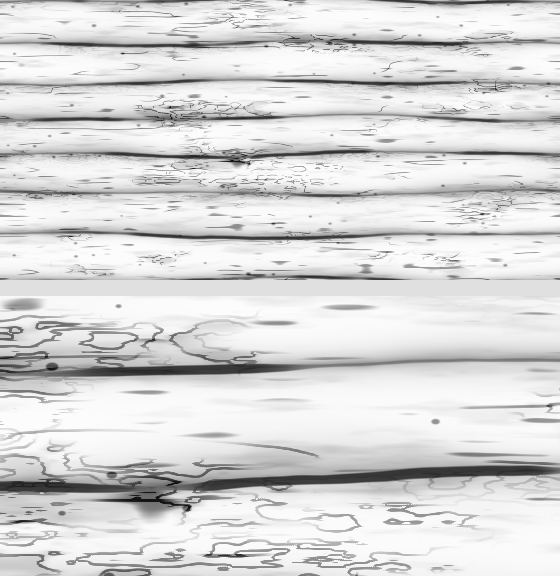
Top: the whole. Bottom: its middle third, enlarged.
Reproduce this texture map procedurally as a Shadertoy shader.

```glsl
// Seven stacked logs under weathered white paint, tiling on both axes.
// Wavy seams give each log its shading; wrapped noise adds dark gaps,
// peeling flakes, hairline cracks, pits and grain.

#define LOGS 7.0
#define SEAM_WAVE 0.0065
#define SEAM_ROUGH 0.012
#define GAP_WIDTH 0.0042
#define UNDER_REACH 0.017
#define UNDER_DARK 0.44
#define TOP_REACH 0.015
#define TOP_DARK 0.30
#define LINE_WIDTH 0.0016
#define FLAKE_DARK 0.40
#define CRACK_DARK 0.38
#define PAINT 0.99

const float TAU = 6.2831853;

float hash(vec2 p) {
    vec3 q = fract(vec3(p.xyx) * 0.1031);
    q += dot(q, q.yzx + 33.33);
    return fract((q.x + q.y) * q.z);
}

vec2 wrap(vec2 cell, vec2 cells) {
    return cell - cells * floor((cell + 0.5) / cells);
}

// Value noise that repeats over the unit square
float noise(vec2 uv, vec2 cells, float seed) {
    vec2 p = uv * cells, i = floor(p), f = fract(p);
    f = f * f * (3.0 - 2.0 * f);
    vec2 a = wrap(i, cells) + seed, b = wrap(i + 1.0, cells) + seed;
    return mix(mix(hash(a), hash(vec2(b.x, a.y)), f.x),
               mix(hash(vec2(a.x, b.y)), hash(b), f.x), f.y);
}

float fbm(vec2 uv, vec2 cells, float seed) {
    float sum = 0.0, weight = 0.533;
    for (int i = 0; i < 4; i++) {
        sum += weight * noise(uv, cells, seed);
        cells *= 2.0;
        seed += 17.3;
        weight *= 0.5;
    }
    return sum;
}

// Height of a seam: uneven spacing plus a slow wave along the log
float seamHeight(float k, float x) {
    float id = mod(k + 0.5, LOGS) - 0.5;
    float spacing = 0.007 + 0.0193 * sin(TAU * k / LOGS - 0.39);
    float wave = sin(TAU * (x + hash(vec2(id, 3.0))))
               + 0.7 * sin(TAU * (2.0 * x + hash(vec2(id, 8.0))));
    return k / LOGS + spacing + SEAM_WAVE * wave;
}

// Thin line where a field crosses zero, with width in canvas heights
float contour(float field, float slope, float px) {
    float dist = abs(field) / max(slope / px, 0.001);
    return 1.0 - smoothstep(LINE_WIDTH - 0.5 * px, LINE_WIDTH + 0.5 * px, dist);
}

float slopeOf(float v) {
    return length(vec2(dFdx(v), dFdy(v)));
}

// Small scattered pits, one candidate per cell
float pits(vec2 uv, float px) {
    vec2 cells = vec2(26.0, 28.0);
    vec2 id = wrap(floor(uv * cells), cells);
    vec2 centre = 0.3 + 0.4 * vec2(hash(id + 41.0), hash(id + 67.0));
    vec2 d = (fract(uv * cells) - centre) / cells * vec2(1.3, 1.0);
    float radius = mix(0.002, 0.005, hash(id + 89.0));
    return step(0.9, hash(id + 13.0)) * (1.0 - smoothstep(radius - px, radius + px, length(d)));
}

void mainImage(out vec4 fragColor, in vec2 fragCoord) {
    vec2 uv = fragCoord / iResolution.xy;
    float px = 1.0 / iResolution.y;
    float rough = fbm(uv, vec2(10.0, 18.0), 2.0) - 0.5;
    vec2 p = uv + vec2(0.0, SEAM_ROUGH * rough);

    // Distances to the seams below and above this point
    float under = 1.0, over = 1.0, lower = 0.0, upper = 0.0;
    for (float k = -1.0; k <= LOGS + 1.0; k++) {
        float d = p.y - seamHeight(k, p.x);
        float id = mod(k + 0.5, LOGS) - 0.5;
        if (d >= 0.0 && d < under) { under = d; lower = id; }
        if (d < 0.0 && -d < over) { over = -d; upper = id; }
    }
    float seamId = under < over ? lower : upper;
    float seamDist = min(under, over);

    // Rounded log shading
    float lowVary = noise(vec2(uv.x, lower / LOGS), vec2(6.0, LOGS), 21.0);
    float topVary = noise(vec2(uv.x, upper / LOGS), vec2(8.0, LOGS), 34.0);
    float grain = fbm(p, vec2(16.0, 60.0), 9.0);
    float topShade = exp(-over / (TOP_REACH * (0.6 + 0.8 * topVary)));
    float tone = PAINT;
    tone -= UNDER_DARK * exp(-under / (UNDER_REACH * (0.5 + lowVary))) * (0.7 + 0.6 * grain);
    tone -= TOP_DARK * topShade * (0.35 + 1.3 * grain);
    tone -= 0.3 * max(grain - 0.56, 0.0);

    // Peeling flakes in patches and along the log tops
    float flake = fbm(uv, vec2(15.0, 34.0), 5.0);
    float flakeSlope = slopeOf(flake);
    float patches = smoothstep(0.55, 0.69, fbm(uv, vec2(7.0, 13.0), 47.0));
    float peel = max(patches, 0.65 * topShade * smoothstep(0.3, 0.7, topVary));
    float rim = contour((fract(flake * 6.0) - 0.5) / 6.0, flakeSlope, px);
    tone -= peel * (FLAKE_DARK * rim + 0.13 * smoothstep(0.5, 0.6, flake));

    // Long hairlines and short splinters along the grain
    float hair = noise(p, vec2(5.0, 38.0), 71.0) - 0.5;
    float hairMask = smoothstep(0.62, 0.8, noise(uv, vec2(17.0, 31.0), 58.0));
    float splinter = smoothstep(0.78, 0.95, noise(p, vec2(26.0, 118.0), 83.0));
    float splinterMask = smoothstep(0.46, 0.6, fbm(uv, vec2(6.0, 20.0), 95.0));
    tone -= CRACK_DARK * (hairMask * contour(hair, slopeOf(hair), px) + splinter * splinterMask);
    tone -= 0.4 * pits(uv, px);

    // Dark gaps, broken into strong and faint stretches
    float gap = fbm(vec2(uv.x, seamId / LOGS), vec2(7.0, LOGS), 62.0);
    float width = GAP_WIDTH * mix(0.4, 1.35, smoothstep(0.3, 0.7, gap));
    float core = 1.0 - smoothstep(width - px, width + px, seamDist);
    tone = mix(tone, mix(0.45, 0.14, smoothstep(0.4, 0.68, gap)), 0.85 * core);

    fragColor = vec4(vec3(clamp(tone, 0.08, PAINT)), 1.0);
}
```
